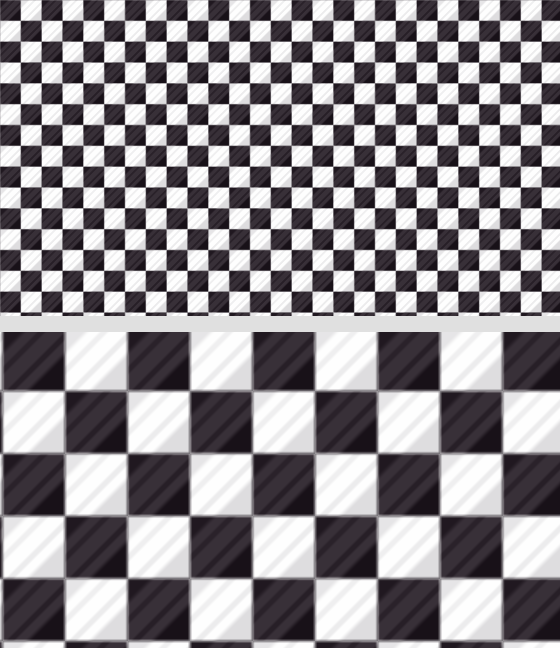
Top, the full canvas; bottom, a detail of the centre.
This pattern is drawn by a Shadertoy shader. Its source:

```glsl
// Glossy black and white checkerboard with diagonal sheen on every tile.

const float TILES_ACROSS = 26.88;   // tiles over the canvas width
const float EDGE_SOFTNESS = 0.036;  // half width of a tile border, in tiles
const float BAND_SOFTNESS = 0.035;  // blur of the sheen bands
const float UPPER_CORNER = 0.20;    // end of the upper left shade
const float LOWER_CORNER = 0.70;    // start of the lower right shade
const float STREAK_WIDTH = 0.014;   // half width of the thin streaks

const vec3 BLACK_SHADE = vec3(0.095, 0.065, 0.095);
const vec3 BLACK_SHEEN = vec3(0.220, 0.188, 0.220);
const vec3 WHITE_SHADE = vec3(0.870, 0.867, 0.875);
const vec3 WHITE_SHEEN = vec3(0.995);

// Soft line across the sheen, centred at the given diagonal position.
float streak(float diagonal, float center, float blur) {
    return 1.0 - smoothstep(STREAK_WIDTH, STREAK_WIDTH + blur, abs(diagonal - center));
}

// Shade amount along the diagonal: 0 is the upper left corner, 1 the lower right.
float sheenShade(float diagonal, float blur) {
    float upper = 1.0 - smoothstep(UPPER_CORNER - blur, UPPER_CORNER + blur, diagonal);
    float lower = smoothstep(LOWER_CORNER - blur, LOWER_CORNER + blur, diagonal);
    float streaks = max(0.45 * streak(diagonal, 0.34, blur),
                        0.55 * streak(diagonal, 0.56, blur));
    return max(max(0.75 * upper, lower), streaks);
}

// Alternates between -1 and 1 from tile to tile, with soft borders.
vec2 softSquareWave(vec2 p, float softness) {
    vec2 cell = fract(p);
    vec2 edgeDistance = min(cell, 1.0 - cell);
    vec2 parity = 1.0 - 2.0 * mod(floor(p), 2.0);
    return parity * clamp(edgeDistance / softness, 0.0, 1.0);
}

void mainImage(out vec4 fragColor, in vec2 fragCoord) {
    // Tile space, counted from the upper left corner
    float pixel = TILES_ACROSS / iResolution.x;
    vec2 p = vec2(fragCoord.x, iResolution.y - fragCoord.y) * pixel;

    // Diagonal sheen inside the tile
    vec2 cell = fract(p);
    float diagonal = 0.5 * (cell.x + cell.y);
    float shade = sheenShade(diagonal, max(BAND_SOFTNESS, 0.5 * pixel));
    vec3 black = mix(BLACK_SHEEN, BLACK_SHADE, shade);
    vec3 white = mix(WHITE_SHEEN, WHITE_SHADE, shade);

    // Checkerboard
    vec2 wave = softSquareWave(p, max(EDGE_SOFTNESS, 0.5 * pixel));
    float whiteness = 0.5 - 0.5 * wave.x * wave.y;
    fragColor = vec4(mix(black, white, whiteness), 1.0);
}
```
